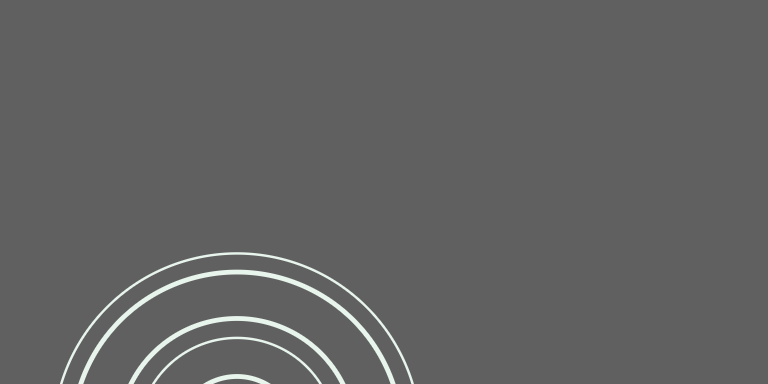
This background is drawn by a Shadertoy shader. Its source:

```glsl
// Concentric pale rings rise from below the lower edge of a flat grey field.
// Each ring is the distance to a circle, cut to its stroke width and
// smoothed over one pixel; lengths are in units of the canvas height.

#define FIELD_COLOR vec3(0.378, 0.378, 0.378)
#define RING_COLOR  vec3(0.91, 0.96, 0.93)
#define RING_CENTER vec2(0.617, -0.138)
#define THIN_WIDTH  0.0064
#define THICK_WIDTH 0.0125
#define RING_COUNT  5

// Radius and stroke width of each ring, from the outside in
const vec2 RINGS[RING_COUNT] = vec2[RING_COUNT](
    vec2(0.4780, THIN_WIDTH),
    vec2(0.4295, THICK_WIDTH),
    vec2(0.3086, THICK_WIDTH),
    vec2(0.2580, THIN_WIDTH),
    vec2(0.1576, THICK_WIDTH)
);

// Coverage of a circular stroke, given the distance from its centre
float ringCoverage(float centerDist, float radius, float width, float pixel) {
    float edgeDist = abs(centerDist - radius) - 0.5 * width;
    return clamp(0.5 - edgeDist / pixel, 0.0, 1.0);
}

void mainImage(out vec4 fragColor, in vec2 fragCoord) {
    float pixel = 1.0 / iResolution.y;
    float centerDist = length(fragCoord * pixel - RING_CENTER);

    // Join all strokes into one mask
    float mask = 0.0;
    for (int i = 0; i < RING_COUNT; i++) {
        mask = max(mask, ringCoverage(centerDist, RINGS[i].x, RINGS[i].y, pixel));
    }

    fragColor = vec4(mix(FIELD_COLOR, RING_COLOR, mask), 1.0);
}
```
